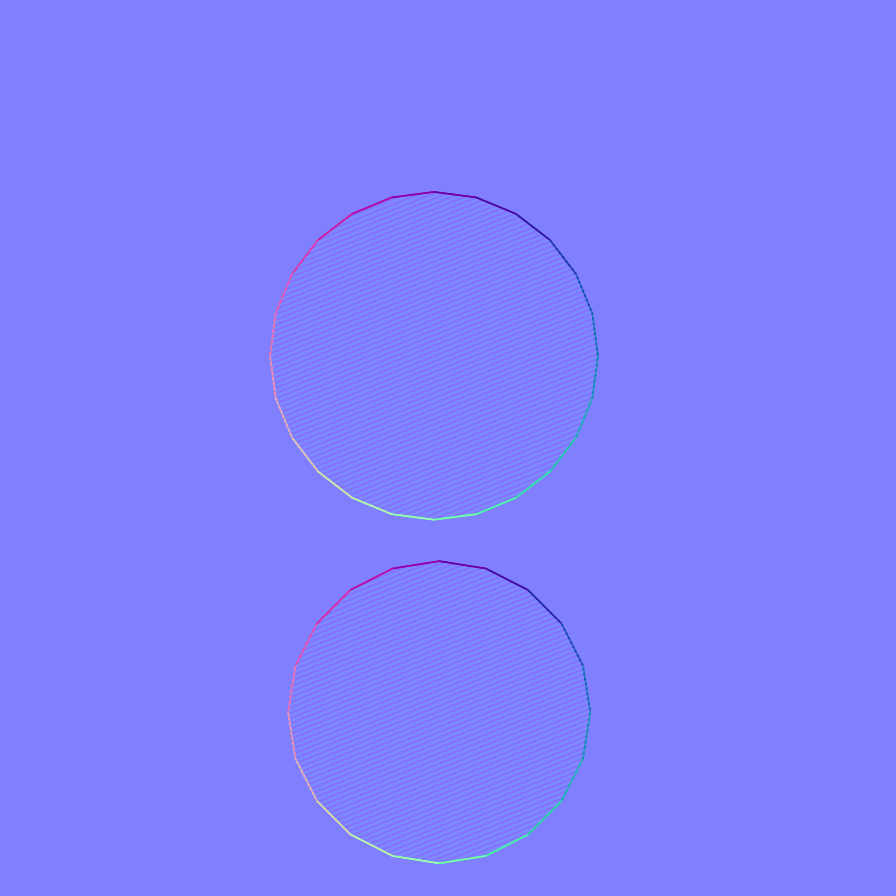
Write a WebGL 2 fragment shader that draws this texture map.

```glsl
#version 300 es
precision highp float;

uniform vec2 u_resolution;
out vec4 fragColor;

const float TAU = 6.2831853;
const float STRIPE_PERIOD = 3.0 / 512.0;
const float RIM_HALF_WIDTH = 0.0011;

// Outward normal of the polygon side facing p, with one vertex at the top
vec2 sideNormal(vec2 p, float sides) {
    float stepAngle = TAU / sides;
    float angle = (floor(atan(p.x, p.y) / stepAngle) + 0.5) * stepAngle;
    return vec2(sin(angle), cos(angle));
}

// Signed distance to the nearest side of a regular polygon
float polygonDistance(vec2 p, vec2 normal, float radius, float sides) {
    return dot(p, normal) - radius * cos(0.5 * TAU / sides);
}

// Fine slanted ridges, as a tilt of the surface normal
vec2 ridgeTilt(vec2 uv) {
    float phase = (uv.y - 0.4 * uv.x) / STRIPE_PERIOD;
    return vec2(-0.023, 0.058) * sin(TAU * phase);
}

// Ridged disc with a steep rim sloping inward
vec3 addDisc(vec3 base, vec2 uv, vec2 center, float radius, float sides, float pixel) {
    vec2 p = uv - center;
    vec2 normal = sideNormal(p, sides);
    float d = polygonDistance(p, normal, radius, sides);

    float inside = 1.0 - smoothstep(-0.5 * pixel, 0.5 * pixel, d);
    vec3 color = base + vec3(ridgeTilt(uv), 0.0) * inside;

    // The ridges break up the rim where it runs upright
    float dash = 0.5 + 0.5 * sin(TAU * (uv.y - 0.4 * uv.x) / STRIPE_PERIOD);
    float strength = 1.0 - 0.55 * dash * smoothstep(0.6, 1.0, abs(normal.x));
    float rim = 1.0 - smoothstep(-0.5 * pixel, 0.5 * pixel, abs(d) - RIM_HALF_WIDTH);
    vec3 rimColor = vec3(0.5 - 0.5 * normal, 0.66);
    return mix(color, rimColor, rim * strength);
}

void main() {
    vec2 uv = gl_FragCoord.xy / u_resolution;
    float pixel = 1.0 / min(u_resolution.x, u_resolution.y);

    vec3 color = vec3(0.5, 0.5, 1.0);
    color = addDisc(color, uv, vec2(0.4844, 0.6029), 0.1829, 24.0, pixel);
    color = addDisc(color, uv, vec2(0.4902, 0.2051), 0.1686, 20.0, pixel);
    fragColor = vec4(color, 1.0);
}
```
